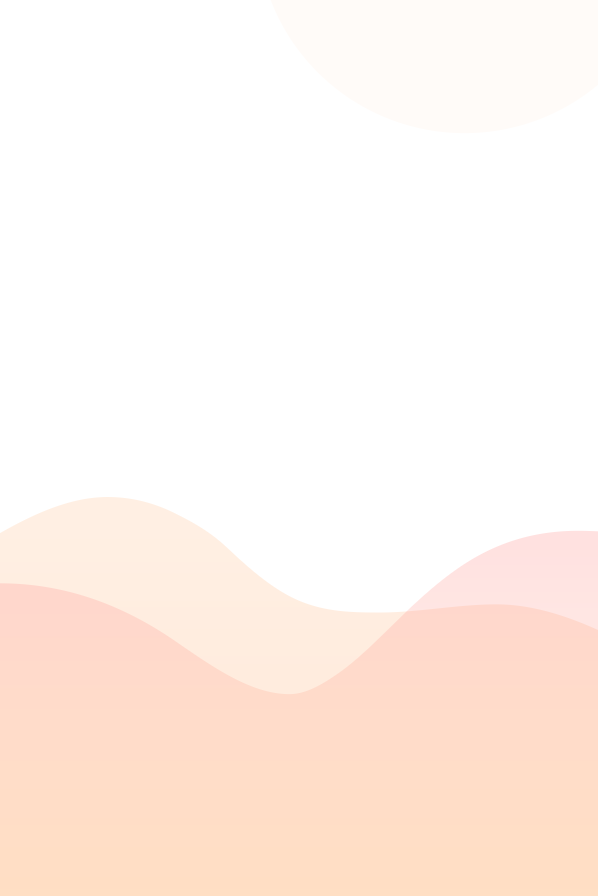
Give the GLSL for this background, as a Shadertoy shader.

```glsl
const vec3 PAPER = vec3(1.0);
const vec3 DISC_TINT = vec3(1.0, 0.984, 0.973);
const vec3 CREAM_HIGH = vec3(1.0, 0.938, 0.890);
const vec3 CREAM_LOW = vec3(1.0, 0.926, 0.871);
const vec3 PINK_HIGH = vec3(1.0, 0.882, 0.878);
const vec3 PINK_LOW = vec3(1.0, 0.902, 0.890);
const vec3 PEACH_HIGH = vec3(1.0, 0.840, 0.802);
const vec3 PEACH_MID = vec3(1.0, 0.862, 0.792);
const vec3 PEACH_LOW = vec3(1.0, 0.873, 0.768);

// Disc in canvas widths, measured from the top left corner
const vec2 DISC_CENTER = vec2(0.777, 0.125);
const float DISC_RADIUS = 0.3477;

// Wave knots: x, height, slope, as fractions of the canvas
const int KNOTS = 8;
const vec3 CREAM_WAVE[KNOTS] = vec3[KNOTS](
    vec3(0.0, 0.405, 0.38), vec3(0.18, 0.4453, 0.0),
    vec3(0.293, 0.427, -0.333), vec3(0.381, 0.388, -0.633),
    vec3(0.488, 0.3333, -0.333), vec3(0.635, 0.3164, 0.0),
    vec3(0.83, 0.3255, 0.0), vec3(1.0, 0.2969, -0.3));
const vec3 PINK_WAVE[KNOTS] = vec3[KNOTS](
    vec3(0.0, 0.349, 0.0), vec3(0.293, 0.2845, -0.46),
    vec3(0.484, 0.2253, 0.0), vec3(0.566, 0.2487, 0.467),
    vec3(0.68, 0.3177, 0.64), vec3(0.781, 0.3724, 0.42),
    vec3(0.967, 0.4076, 0.0), vec3(1.0, 0.407, -0.03));

// Cubic Hermite curve through the knots
float waveHeight(vec3 knots[KNOTS], float x) {
    float height = knots[0].y;
    for (int i = 0; i < KNOTS - 1; i++) {
        vec3 a = knots[i];
        vec3 b = knots[i + 1];
        if (x >= a.x) {
            float span = b.x - a.x;
            float t = clamp((x - a.x) / span, 0.0, 1.0);
            float s = 1.0 - t;
            height = mix(a.y, b.y, t * t * (3.0 - 2.0 * t))
                   + span * t * s * (a.z * s - b.z * t);
        }
    }
    return height;
}

// Smooth coverage, one pixel wide, positive inside
float coverage(float d) {
    float pixel = max(length(vec2(dFdx(d), dFdy(d))), 1e-6);
    return clamp(0.5 + d / pixel, 0.0, 1.0);
}

void mainImage(out vec4 fragColor, in vec2 fragCoord) {
    vec2 uv = fragCoord / iResolution.xy;
    vec2 fromTop = vec2(uv.x, (uv.y - 1.0) * iResolution.y / iResolution.x);

    float disc = coverage(DISC_RADIUS - distance(fromTop, DISC_CENTER));
    float cream = coverage(waveHeight(CREAM_WAVE, uv.x) - uv.y);
    float pink = coverage(waveHeight(PINK_WAVE, uv.x) - uv.y);

    // Vertical gradients of each layer
    vec3 creamColor = mix(CREAM_LOW, CREAM_HIGH, smoothstep(0.22, 0.44, uv.y));
    vec3 pinkColor = mix(PINK_LOW, PINK_HIGH, smoothstep(0.30, 0.41, uv.y));
    vec3 peachColor = mix(PEACH_LOW, PEACH_MID, clamp(uv.y / 0.2, 0.0, 1.0));
    peachColor = mix(peachColor, PEACH_HIGH, clamp((uv.y - 0.2) / 0.15, 0.0, 1.0));

    // Layers from back to front; the overlap turns peach
    vec3 color = mix(PAPER, DISC_TINT, disc);
    color = mix(color, creamColor, cream);
    color = mix(color, mix(pinkColor, peachColor, cream), pink);
    fragColor = vec4(color, 1.0);
}
```
